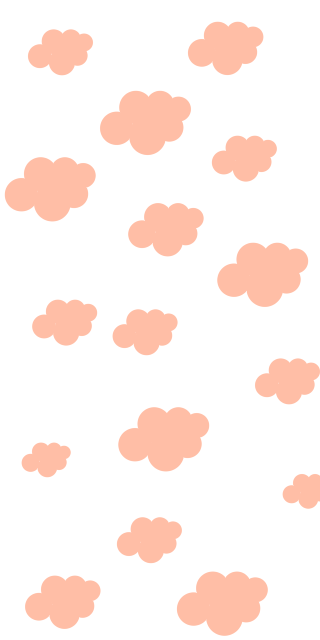
A Shadertoy shader for this pattern:

```glsl
const vec3 SKY = vec3(1.0);
const vec3 CORAL = vec3(1.0, 0.745, 0.65);
const float CANVAS_HEIGHT = 2.0;    // in canvas widths
const float CLOUD_RADIUS = 0.142;   // half width of the largest cloud

// Layout of the three columns: left, middle, right
const ivec3 COLUMN_COUNT = ivec3(5, 5, 6);
const vec3 COLUMN_X = vec3(0.175, 0.49, 0.70);
const vec3 COLUMN_TOP = vec3(0.161, 0.385, 0.161);
const vec3 COLUMN_STEP = vec3(0.428, 0.328, 0.344);
const vec3 COLUMN_SWAY = vec3(0.022, -0.03, 0.0);
const vec3 COLUMN_DRIFT = vec3(0.0, 0.0, 0.064);

// Two random values in 0..1 from one number
vec2 hash21(float n) {
    vec3 q = fract(vec3(n) * vec3(0.1031, 0.1030, 0.0973) + 0.37);
    q += dot(q, q.yzx + 33.33);
    return fract((q.xx + q.yz) * q.zy);
}

float circle(vec2 p, vec2 center, float radius) {
    return length(p - center) - radius;
}

// Union of puffs, spanning -1..1 across
float cloud(vec2 p) {
    float d = circle(p, vec2(0.11, 0.055), 0.41);           // core
    d = min(d, circle(p, vec2(-0.633, -0.119), 0.367));     // left
    d = min(d, circle(p, vec2(-0.211, 0.339), 0.367));      // upper left
    d = min(d, circle(p, vec2(0.321, 0.394), 0.312));       // upper right
    d = min(d, circle(p, vec2(0.725, 0.303), 0.275));       // right tip
    d = min(d, circle(p, vec2(0.523, -0.101), 0.312));      // lower right
    return min(d, circle(p, vec2(0.046, -0.303), 0.404));   // belly
}

// Four size classes, spread evenly by the golden ratio
float cloudScale(float index) {
    float rank = fract(index * 0.618 + 0.2);
    return 0.54 + 0.175 * step(0.1, rank)
         + 0.115 * step(0.5, rank) + 0.17 * step(0.7, rank);
}

// Position in a column, counted from the top, with slight jitter
vec2 cloudCenter(int column, float k, float index) {
    float side = 1.0 - 2.0 * mod(k, 2.0);
    float x = COLUMN_X[column] + COLUMN_SWAY[column] * side
            + COLUMN_DRIFT[column] * mod(k, 5.0);
    float y = CANVAS_HEIGHT - COLUMN_TOP[column] - COLUMN_STEP[column] * k;
    return vec2(x, y) + (hash21(index + 1.0) - 0.5) * 0.02;
}

float cloudField(vec2 p) {
    float d = 1e3;
    for (int column = 0; column < 3; column++) {
        for (int k = 0; k < COLUMN_COUNT[column]; k++) {
            float index = float(column * 6 + k);
            float size = CLOUD_RADIUS * cloudScale(index);
            vec2 center = cloudCenter(column, float(k), index);
            d = min(d, cloud((p - center) / size) * size);
        }
    }
    return d;
}

void mainImage(out vec4 fragColor, in vec2 fragCoord) {
    vec2 p = fragCoord / iResolution.xy * vec2(1.0, CANVAS_HEIGHT);
    float edge = 0.65 / iResolution.x;
    float cover = 1.0 - smoothstep(-edge, edge, cloudField(p));
    fragColor = vec4(mix(SKY, CORAL, cover), 1.0);
}
```
